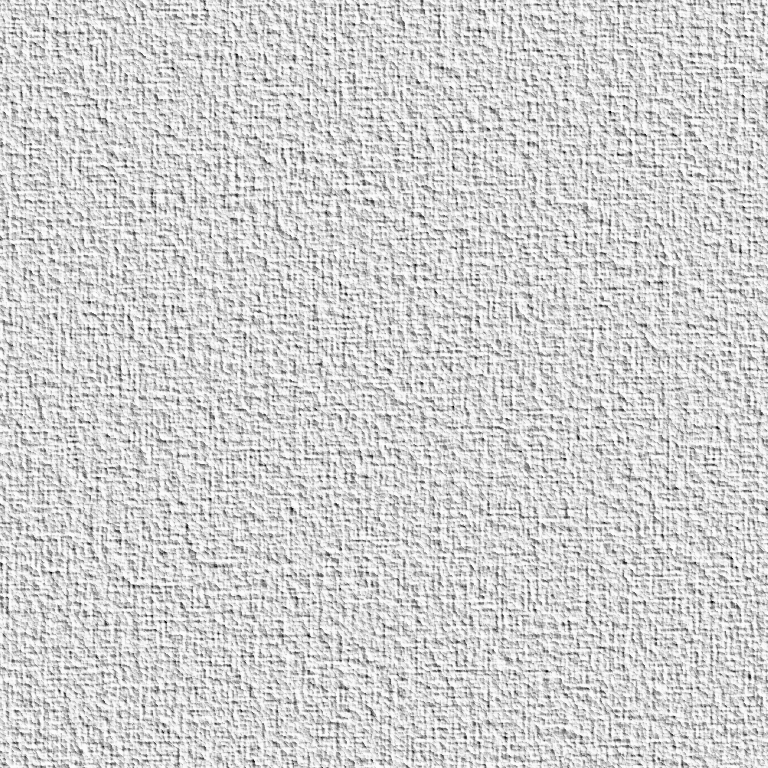
Give the GLSL for this texture, as a WebGL 1 fragment shader.

```glsl
precision highp float;
// Pale embossed paper with a faint canvas weave, lit along one diagonal.
// Cellular bumps of three sizes and stretched-noise threads are all drawn as
// slopes; a soft shoulder then turns their sum into mostly light greys.

uniform vec2 u_resolution;

vec2 hash2(vec2 cell) {
  vec3 q = fract(cell.xyx * vec3(0.1031, 0.1030, 0.0973));
  q += dot(q, q.yzx + 33.33);
  return fract((q.xx + q.yz) * q.zy);
}

// Smooth value noise, 0 to 1.
float valueNoise(vec2 p) {
  vec2 i = floor(p);
  vec2 f = fract(p);
  f = f * f * (3.0 - 2.0 * f);
  float low = mix(hash2(i).x, hash2(i + vec2(1.0, 0.0)).x, f.x);
  float high = mix(hash2(i + vec2(0.0, 1.0)).x, hash2(i + 1.0).x, f.x);
  return mix(low, high, f.y);
}

// Slope of a cellular relief along the light, with softened cell borders.
float cellSlope(vec2 p) {
  vec2 home = floor(p);
  vec2 toPoint = vec2(0.0);
  float total = 0.0;
  for (int y = -1; y <= 1; y++) {
    for (int x = -1; x <= 1; x++) {
      vec2 cell = home + vec2(float(x), float(y));
      vec2 r = cell + hash2(cell) - p;
      float weight = exp(-14.0 * dot(r, r));
      toPoint += r * weight;
      total += weight;
    }
  }
  return dot(toPoint / max(total, 1e-6), vec2(0.707));
}

// Height of the cloth: threads both ways and specks where they cross.
float clothHeight(vec2 p) {
  float height = 1.7 * valueNoise(p * vec2(265.0, 42.0) + 11.0);
  height += 1.7 * valueNoise(p * vec2(42.0, 265.0) + 67.0);
  return height + 1.5 * valueNoise(p * 290.0 + 131.0);
}

void main() {
  vec2 p = gl_FragCoord.xy / u_resolution.y;

  // Paper relief: low lumps, wrinkles and fine grain.
  float slope = 1.0 * cellSlope(p * 62.0 + 7.3);
  slope += 1.7 * cellSlope(p * 122.0 + 41.7);
  slope += 1.8 * cellSlope(p * 235.0 + 93.1);

  // Cloth, embossed along the same light, and a slight regular weave.
  slope += clothHeight(p - 0.0014) - clothHeight(p + 0.0014);
  vec2 weave = sin(p * 6.2832 * 171.0);
  slope += 0.18 * (weave.x + weave.y);

  // Bright tones level off, shadows fall away steadily.
  float shade = 0.99 - 0.114 * log(1.0 + exp((0.5 - 1.1 * slope) / 0.6));
  gl_FragColor = vec4(vec3(clamp(shade, 0.0, 1.0)), 1.0);
}
```
